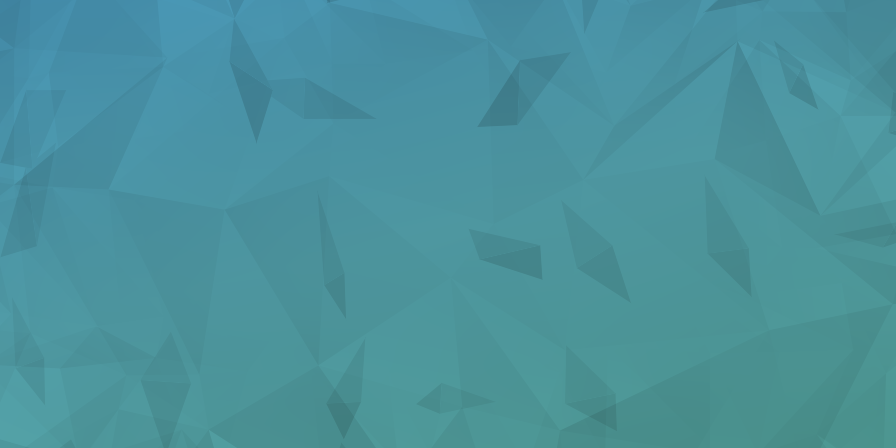
Give the GLSL for this background, as a Shadertoy shader.

```glsl
const vec3 BLUE = vec3(0.262, 0.545, 0.664);
const vec3 TEAL = vec3(0.302, 0.586, 0.624);
const vec3 GREEN = vec3(0.292, 0.572, 0.548);

vec2 hash22(vec2 p) {
    vec3 q = fract(p.xyx * vec3(0.1031, 0.1030, 0.0973));
    q += dot(q, q.yzx + 33.33);
    return fract((q.xx + q.yz) * q.zy);
}

float cross2(vec2 a, vec2 b) {
    return a.x * b.y - a.y * b.x;
}

// Signed distance to the line a-b, positive on its left
float sideDistance(vec2 p, vec2 a, vec2 b) {
    return cross2(b - a, p - a) / max(length(b - a), 1e-4);
}

// Antialiased coverage of a triangle of either winding
float triangle(vec2 p, vec2 a, vec2 b, vec2 c, float blur) {
    float winding = cross2(b - a, c - a) < 0.0 ? -1.0 : 1.0;
    float d = min(winding * sideDistance(p, a, b),
              min(winding * sideDistance(p, b, c), winding * sideDistance(p, c, a)));
    return smoothstep(-blur, blur, d);
}

vec2 meshVertex(vec2 cell, float seed) {
    return cell + 0.85 * (hash22(cell + seed) - 0.5);
}

// x: tone weighted by coverage, y: coverage
vec2 facet(vec2 p, vec2 a, vec2 b, vec2 c, vec2 id, float blur) {
    vec2 r = hash22(id);
    vec2 slope = hash22(id + 7.3) - 0.5;
    float tone = 2.0 * r.x - 1.0 + 0.8 * dot(slope, p - (a + b + c) / 3.0);
    tone -= 1.1 * step(0.86, r.y);
    return vec2(tone, 1.0) * triangle(p, a, b, c, blur);
}

// Irregular triangle mesh with one tone per facet
float facetMesh(vec2 p, float size, float seed, float blur) {
    vec2 q = p / size;
    vec2 base = floor(q);
    vec2 sum = vec2(0.0);
    for (int y = -1; y <= 1; y++)
    for (int x = -1; x <= 1; x++) {
        vec2 cell = base + vec2(x, y);
        vec2 a = meshVertex(cell, seed);
        vec2 b = meshVertex(cell + vec2(1, 0), seed);
        vec2 c = meshVertex(cell + vec2(0, 1), seed);
        vec2 d = meshVertex(cell + vec2(1, 1), seed);
        vec2 id = cell + seed + 31.7;
        bool rising = hash22(id + 3.1).x > 0.5;
        sum += facet(q, a, b, rising ? d : c, id, blur / size);
        sum += facet(q, d, c, rising ? a : b, id + 57.9, blur / size);
    }
    return sum.x / max(sum.y, 1e-3);
}

// Scattered dark kites and darts, mostly upright
float darkShards(vec2 p, float size, float seed, float blur) {
    vec2 base = floor(p / size);
    float shade = 0.0;
    for (int y = -1; y <= 1; y++)
    for (int x = -1; x <= 1; x++) {
        vec2 cell = base + vec2(x, y);
        vec2 place = hash22(cell + seed);
        vec2 form = hash22(cell + seed + 11.9);
        vec2 wings = hash22(cell + seed + 23.3);
        vec2 style = hash22(cell + seed + 41.7);
        float lean = 2.0 * form.x - 1.0;
        float angle = 1.6 * lean * sqrt(abs(lean));
        vec2 along = vec2(sin(angle), cos(angle));
        vec2 across = vec2(along.y, -along.x);
        vec2 center = (cell + 0.5 + 0.6 * (place - 0.5)) * size;
        float reach = mix(0.08, 0.165, form.y);
        vec2 top = center + along * reach;
        vec2 bottom = center - along * reach;
        vec2 left = center - across * mix(0.025, 0.075, wings.x) + along * reach * (wings.y - 0.5);
        vec2 right = center + across * mix(0.015, 0.065, wings.y) + along * reach * (style.y - 0.7);
        float upper = triangle(p, top, left, right, blur);
        float lower = triangle(p, bottom, left, right, blur);
        float present = step(style.x, 0.85);
        float depth = mix(0.6, 1.0, place.x);
        shade = max(shade, present * depth * max(0.65 * upper, lower));
    }
    return shade;
}

vec3 diagonalGradient(float t) {
    return t < 0.5 ? mix(BLUE, TEAL, 2.0 * t) : mix(TEAL, GREEN, 2.0 * t - 1.0);
}

void mainImage(out vec4 fragColor, in vec2 fragCoord) {
    vec2 p = fragCoord / iResolution.y;
    vec2 uv = fragCoord / iResolution.xy;
    float blur = 0.6 / iResolution.y;

    vec3 color = diagonalGradient(clamp(0.66 * (1.0 - uv.y) + 0.34 * uv.x, 0.0, 1.0));

    // Facets grow stronger away from the calm center
    vec2 offset = abs(uv - 0.5) * 2.0;
    float rim = smoothstep(0.3, 0.95, max(offset.x, offset.y));
    float corner = smoothstep(0.6, 1.2, length(offset));
    float tone = 0.045 * mix(0.35, 1.0, rim) * facetMesh(p, 0.27, 4.0, blur);
    tone += 0.036 * corner * facetMesh(p, 0.17, 19.0, blur);

    tone -= 0.125 * darkShards(p, 0.31, 8.0, blur);
    fragColor = vec4(color * (1.0 + tone), 1.0);
}
```
